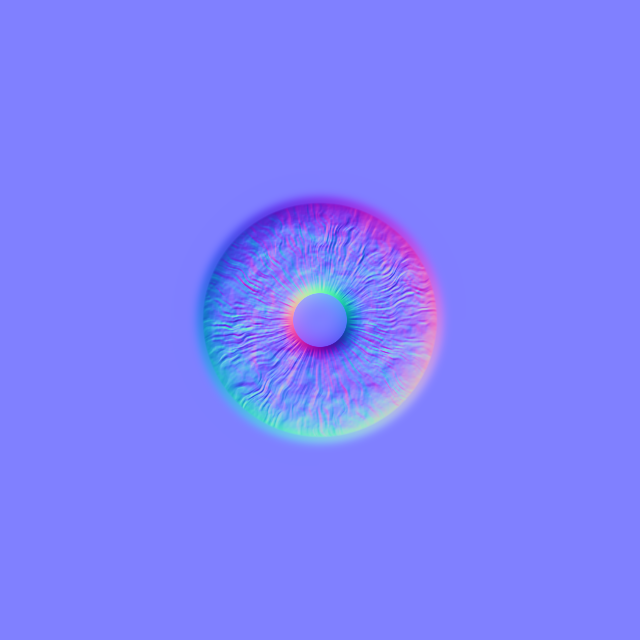
Give the GLSL for this texture map, as a Shadertoy shader.

```glsl
const float TAU = 6.2831853;
const vec2 CENTER = vec2(0.5);
const float IRIS_RADIUS = 0.182;
const float PUPIL_RADIUS = 0.0425;
const float EDGE_SOFTNESS = 0.0012;
const float RIM_SLOPE = 1.5;
const float RIM_WIDTH = 0.021;
const float HALO_SLOPE = 0.7;
const float HALO_WIDTH = 0.0125;
const float COLLAR_SLOPE = 3.6;
const float COLLAR_WIDTH = 0.0095;
const float PUPIL_SLOPE = 0.42;
const float INNER_FIBERS = 110.0;
const float OUTER_FIBERS = 210.0;
const float FIBER_HEIGHT = 0.0021;
const float RIPPLE_HEIGHT = 0.0023;
const float BLOTCH_HEIGHT = 0.0036;
const float GRAIN_HEIGHT = 0.0007;
const float FIBER_BEND = 0.022;
const float SAMPLE_STEP = 0.0009;

float hash(vec2 p) {
    vec3 q = fract(vec3(p.xyx) * 0.1031);
    q += dot(q, q.yzx + 33.33);
    return fract((q.x + q.y) * q.z);
}

// Value noise whose x axis repeats after a whole number of cells
float noise(vec2 p, float period) {
    vec2 cell = floor(p);
    vec2 f = fract(p);
    f = f * f * f * (f * (f * 6.0 - 15.0) + 10.0);
    float x0 = mod(cell.x, period);
    float x1 = mod(cell.x + 1.0, period);
    float low = mix(hash(vec2(x0, cell.y)), hash(vec2(x1, cell.y)), f.x);
    float high = mix(hash(vec2(x0, cell.y + 1.0)), hash(vec2(x1, cell.y + 1.0)), f.x);
    return mix(low, high, f.y);
}

float flatNoise(vec2 p) {
    return noise(p + 100.0, 1000.0);
}

// Relief of the iris: radial fibers, ripples, blotches and grain
float irisHeight(vec2 p) {
    float r = length(p);
    float outer = smoothstep(0.075, 0.135, r);
    float bend = (flatNoise(p * 30.0) - 0.5) + 0.25 * (flatNoise(p * 80.0) - 0.5);
    float turn = atan(p.y, p.x) / TAU + bend * FIBER_BEND * smoothstep(0.05, 0.13, r);
    float patches = 0.4 + 1.1 * flatNoise(p * 22.0 + 7.0);

    float fibers = noise(vec2(turn * INNER_FIBERS, r * 24.0), INNER_FIBERS);
    float ripples = noise(vec2(turn * OUTER_FIBERS, r * 62.0 + 40.0), OUTER_FIBERS);
    float blotches = flatNoise(p * 34.0 + 3.0) + 0.5 * flatNoise(p * 75.0 + 19.0);
    float grain = flatNoise(p * 230.0);

    return FIBER_HEIGHT * fibers * mix(1.0, 1.15, outer)
         + RIPPLE_HEIGHT * ripples * patches * mix(0.35, 1.0, outer)
         + BLOTCH_HEIGHT * smoothstep(0.3, 1.2, blotches)
         + GRAIN_HEIGHT * grain * patches;
}

vec2 irisGradient(vec2 p) {
    vec2 e = vec2(SAMPLE_STEP, 0.0);
    return vec2(irisHeight(p + e.xy) - irisHeight(p - e.xy),
                irisHeight(p + e.yx) - irisHeight(p - e.yx)) / (2.0 * SAMPLE_STEP);
}

void mainImage(out vec4 fragColor, in vec2 fragCoord) {
    vec2 p = (fragCoord - 0.5 * iResolution.xy) / min(iResolution.x, iResolution.y);
    p += vec2(0.5) - CENTER;
    float r = length(p);
    vec2 outward = p / max(r, 0.0001);

    // Surface slope in each zone
    float rim = RIM_SLOPE * exp(-max(IRIS_RADIUS - r, 0.0) / RIM_WIDTH);
    float collar = COLLAR_SLOPE * exp(-max(r - PUPIL_RADIUS, 0.0) / COLLAR_WIDTH);
    float haloDistance = max(r - IRIS_RADIUS, 0.0) / HALO_WIDTH;
    vec2 halo = outward * HALO_SLOPE * exp(-haloDistance * haloDistance);
    float detail = smoothstep(PUPIL_RADIUS, PUPIL_RADIUS + 0.01, r)
                 * (1.0 - 0.4 * smoothstep(IRIS_RADIUS - 0.02, IRIS_RADIUS, r));
    vec2 iris = outward * (rim - collar) - irisGradient(p) * detail;
    float pupilDepth = r / PUPIL_RADIUS;
    vec2 pupil = -outward * PUPIL_SLOPE * pupilDepth * pupilDepth;

    // Join the zones with soft edges
    float inIris = 1.0 - smoothstep(-2.0 * EDGE_SOFTNESS, 2.0 * EDGE_SOFTNESS, r - IRIS_RADIUS);
    float inPupil = 1.0 - smoothstep(-EDGE_SOFTNESS, EDGE_SOFTNESS, r - PUPIL_RADIUS);
    vec2 slope = mix(mix(halo, iris, inIris), pupil, inPupil);

    // Encode the normal with its green axis pointing down
    vec3 normal = normalize(vec3(slope.x, -slope.y, 1.0));
    fragColor = vec4(0.5 + 0.5 * normal, 1.0);
}
```
